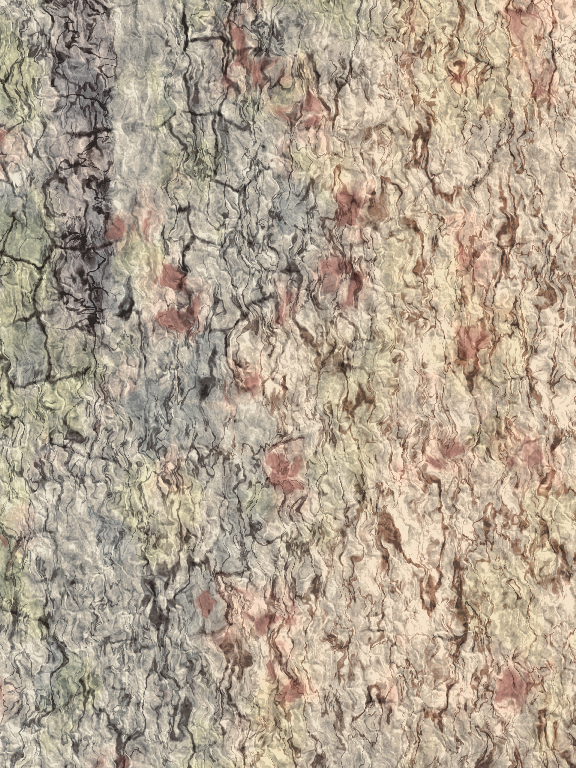
This texture is drawn by a Shadertoy shader. Its source:

```glsl
#define DARK vec3(.35, .31, .29)
#define BROWN vec3(.57, .49, .42)
#define GREY vec3(.50, .49, .47)
#define STONE vec3(.66, .63, .59)
#define SAND vec3(.80, .75, .68)
#define PALE vec3(.94, .90, .83)
#define RUST vec3(.52, .33, .30)
#define MOSS vec3(.985, 1.0, .90)
#define PLATE_SCALE vec2(17., 12.)
#define FLAKE_SCALE vec2(74., 40.)
#define BASE_TONE .745
#define RELIEF .62

float hash(vec2 p) {
    vec3 q = fract(p.xyx * .1031);
    q += dot(q, q.yzx + 33.33);
    return fract((q.x + q.y) * q.z);
}

float noise(vec2 p) {
    vec2 i = floor(p), f = fract(p);
    f = f * f * (3. - 2. * f);
    return mix(mix(hash(i), hash(i + vec2(1, 0)), f.x),
               mix(hash(i + vec2(0, 1)), hash(i + vec2(1, 1)), f.x), f.y);
}

float fbm(vec2 p) {
    float sum = 0., amp = .53;
    for (int i = 0; i < 4; i++) {
        sum += amp * noise(p);
        p = mat2(.99, .14, -.14, .99) * p * 2.03 + 11.7;
        amp *= .5;
    }
    return sum;
}

// Cellular pattern: x = distance to the border, y = random value of the cell
vec2 cells(vec2 p) {
    vec2 base = floor(p);
    float near = 9., next = 9., id = 0.;
    for (int y = -1; y <= 1; y++)
    for (int x = -1; x <= 1; x++) {
        vec2 c = base + vec2(x, y);
        vec2 seed = c + .1 + .8 * vec2(hash(c + 40.), hash(c + 91.));
        float d = length(p - seed);
        if (d < near) { next = near; near = d; id = hash(c + 7.); }
        else next = min(next, d);
    }
    return vec2(next - near, id);
}

// Small overlapping scales with rough grain on top
float flakeHeight(vec2 p) {
    vec2 flake = cells(p * FLAKE_SCALE);
    return .34 * flake.y * smoothstep(0., .25, flake.x)
         + 1.15 * fbm(p * vec2(125., 78.));
}

// Thin broken lines along the middle level of a noise field
float fissure(vec2 p, vec2 scale, float width) {
    float level = abs(fbm(p * scale) - .5);
    return 1. - smoothstep(width * .3, width, level);
}

vec3 barkRamp(float tone, float warmth) {
    vec3 c = mix(DARK * .5, DARK, smoothstep(.05, .30, tone));
    c = mix(c, mix(GREY, BROWN, warmth), smoothstep(.31, .48, tone));
    c = mix(c, STONE, smoothstep(.48, .62, tone));
    c = mix(c, SAND, smoothstep(.62, .75, tone));
    return mix(c, PALE, smoothstep(.75, .90, tone));
}

void mainImage(out vec4 fragColor, in vec2 fragCoord) {
    vec2 p = fragCoord / iResolution.y;
    float across = fragCoord.x / iResolution.x;
    vec2 ragged = p + .026 * (vec2(fbm(p * 36.), fbm(p * 36. + 17.)) - .5);

    // Broad zones: warm right side, dark cracked column, smooth strip
    float patches = fbm(p * vec2(9., 6.) + 5.);
    float warmth = smoothstep(.2, .9, across + 1.1 * (patches - .5));
    float upper = smoothstep(.50, .60, ragged.y);
    float column = upper * smoothstep(.045, .09, ragged.x)
                 * (1. - smoothstep(.135, .155, ragged.x));
    float strip = smoothstep(.60, .66, ragged.y) * smoothstep(.14, .155, ragged.x)
                * (1. - smoothstep(.205, .22, ragged.x));
    float leftTop = smoothstep(.35, .6, p.y) * (1. - smoothstep(.3, .6, across));

    // Plates, their cracks and the shade beneath their rims
    vec2 plate = cells(ragged * PLATE_SCALE);
    vec2 rim = cells((ragged + vec2(-.004, .004)) * PLATE_SCALE);
    float broken = smoothstep(.38, .62, noise(p * vec2(24., 17.) + 3.));
    float plateCrack = (1. - smoothstep(.015, .09, plate.x))
                     * broken * mix(.4, 1., max(leftTop, column));
    plateCrack = max(plateCrack, column * fissure(ragged, vec2(13., 36.), .03));
    float undercut = smoothstep(.25, .75, rim.y - plate.y) * broken;
    float slab = smoothstep(.72, .76, plate.y) * smoothstep(.02, .12, plate.x)
               * (1. - smoothstep(.45, .75, across)) * (1. - strip);

    // Long upright fissures and finer short splits
    float gaps = smoothstep(.38, .58, noise(p * vec2(21., 10.) + 31.));
    float crack = fissure(ragged, vec2(23., 6.), .034) * gaps;
    crack = max(crack, .8 * fissure(ragged + 3., vec2(46., 15.), .034) * (1. - gaps * .5));
    float splits = fissure(ragged + 8., vec2(84., 34.), .045)
                 * smoothstep(.42, .62, noise(p * vec2(60., 34.) + 9.));
    crack = max(crack, .7 * splits) * (1. - .75 * strip);

    // Light and dark from relief, streaks and stains
    float relief = flakeHeight(ragged) - flakeHeight(ragged + vec2(.0014, .0022));
    float tone = BASE_TONE + RELIEF * relief * mix(1., .7, max(slab, strip));
    tone += .42 * (fbm(p * vec2(85., 42.)) - .5) + .20 * (patches - .5);
    tone += .05 * (warmth - .5) + .03 * strip - .13 * column - .07 * slab;
    tone += strip * .2 * (noise(ragged * vec2(190., 9.)) - .5);
    tone += .09 * (hash(floor(p * 512.)) - .5);
    tone -= .40 * crack;
    tone -= .42 * plateCrack * (1. - .6 * strip);
    tone -= .20 * undercut * (1. - strip);

    // Hue: cool slabs, moss, warm wood and exposed inner bark
    vec3 color = barkRamp(tone, warmth);
    color *= mix(vec3(.985, 1., 1.005), vec3(1.025, .99, .955), warmth);
    color *= mix(vec3(1.), vec3(.975, 1., 1.02), slab);
    color *= mix(vec3(1.), vec3(1.01, .98, 1.), column);
    float moss = smoothstep(.50, .68, fbm(p * vec2(11., 9.) + 23.)) * (1. - .5 * warmth);
    color *= mix(vec3(1.), MOSS, moss * (1. - column));
    float inner = fbm(ragged * vec2(13., 10.) + 61.);
    float blush = smoothstep(.56, .70, inner) * (1. - .7 * slab);
    color *= mix(vec3(1.), vec3(1.03, .97, .96), blush);
    float exposed = smoothstep(.66, .73, inner)
                  * smoothstep(.46, .58, fbm(ragged * vec2(52., 38.)));
    exposed = max(exposed, .5 * undercut * smoothstep(.5, .62, inner));
    color = mix(color, RUST * (.45 + .9 * tone), .65 * exposed);
    color = mix(color, color * vec3(1.08, .96, .91), crack * warmth);

    fragColor = vec4(clamp(color, 0., 1.), 1.);
}
```
